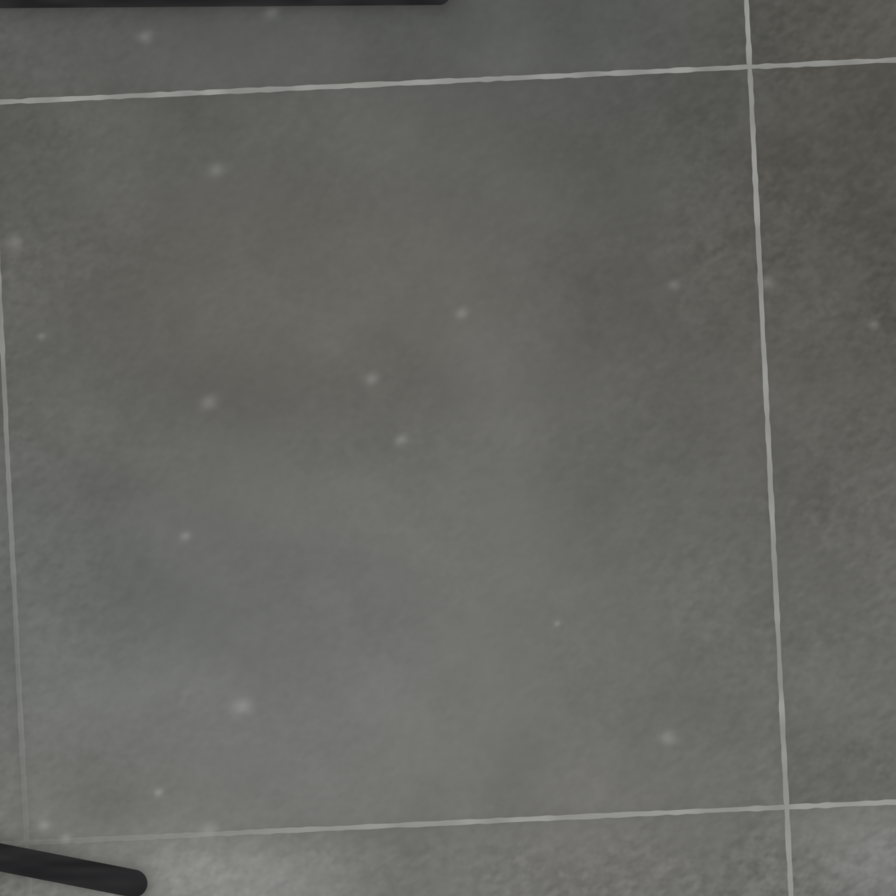
A Shadertoy shader for this texture:

```glsl
// Large grey stone floor tiles with thin pale joints, seen slightly askew.
// A skewed grid gives the joints; layered value noise gives mottling and grain,
// and soft gradients, scattered chips and two dark bars finish the floor.

#define TILE_SIZE vec2(0.850, 0.828)
#define GRID_ORIGIN vec2(0.033, 0.058)
#define GRID_SKEW vec2(0.050, -0.047)
#define JOINT_WIDTH 0.0056
#define JOINT_COLOR vec3(0.60, 0.605, 0.59)
#define STONE_COLOR vec3(0.386, 0.388, 0.374)
#define DARK_COLOR vec3(0.125, 0.125, 0.13)
#define MOTTLE 0.075
#define GRAIN 0.085
#define CHIP_GRID 13.0
#define CHIP_CHANCE 0.16

float hash(vec2 p) {
    vec3 q = fract(p.xyx * 0.1031);
    q += dot(q, q.yzx + 33.33);
    return fract((q.x + q.y) * q.z);
}

float noise(vec2 p) {
    vec2 cell = floor(p), f = fract(p);
    f = f * f * (3.0 - 2.0 * f);
    return mix(mix(hash(cell), hash(cell + vec2(1, 0)), f.x),
               mix(hash(cell + vec2(0, 1)), hash(cell + vec2(1, 1)), f.x), f.y);
}

float fbm(vec2 p) {
    float sum = 0.0, weight = 0.5;
    for (int i = 0; i < 5; i++) {
        sum += weight * noise(p);
        p = mat2(1.6, 1.2, -1.2, 1.6) * p + 17.3;
        weight *= 0.5;
    }
    return sum;
}

float capsule(vec2 p, vec2 a, vec2 b, float radius) {
    vec2 ab = b - a;
    float t = clamp(dot(p - a, ab) / dot(ab, ab), 0.0, 1.0);
    return length(p - a - ab * t) - radius;
}

// Small pale scuffs, at most one in each cell of a jittered grid.
float chips(vec2 uv) {
    vec2 p = uv * CHIP_GRID, home = floor(p);
    float sum = 0.0;
    for (int j = -1; j <= 1; j++)
    for (int i = -1; i <= 1; i++) {
        vec2 cell = home + vec2(i, j) + 40.0;
        vec2 center = cell - 40.0 + vec2(hash(cell), hash(cell + 71.0));
        vec2 d = p - center;
        d = vec2(d.x + 0.5 * d.y, d.y - 0.5 * d.x);
        float size = mix(0.05, 0.14, hash(cell + 23.0));
        float present = step(hash(cell + 9.0), CHIP_CHANCE);
        sum += present * exp(-dot(d * vec2(0.8, 1.2), d) / (size * size));
    }
    return sum;
}

// Broad lighting: dim at the top and right, paler toward the lower left.
float lighting(vec2 uv) {
    float light = mix(0.055, -0.032, smoothstep(0.0, 0.95, uv.y));
    light -= 0.024 * smoothstep(0.45, 1.0, uv.x);
    vec2 middle = (uv - vec2(0.47, 0.55)) / vec2(0.22, 0.4);
    light += 0.018 * exp(-dot(middle, middle));
    vec2 glare = (uv - vec2(0.2, 0.015)) / vec2(0.17, 0.05);
    light += 0.10 * exp(-dot(glare, glare));
    vec2 corner = (uv - vec2(0.98, 0.04)) / vec2(0.08, 0.06);
    return light + 0.07 * exp(-dot(corner, corner));
}

vec3 stone(vec2 uv, vec2 tile) {
    float mottle = fbm(uv * 9.0 + tile * 7.0) - 0.48;
    vec2 along = mat2(0.87, -0.5, 0.5, 0.87) * uv;
    float grain = 0.6 * noise(along * vec2(95.0, 150.0) + 31.0)
                + 0.4 * noise(along * vec2(210.0, 260.0)) - 0.5;
    float rough = 0.25 + 0.4 * smoothstep(0.15, 0.5, abs(uv.x - 0.42))
                + 0.5 * smoothstep(0.09, 0.03, uv.y);
    rough *= 0.6 + 0.8 * noise(uv * 14.0 + 5.0);
    float tone = lighting(uv) + MOTTLE * mottle + GRAIN * rough * grain;
    tone += 0.012 * (hash(tile + 50.0) - 0.5) + 0.085 * chips(uv);
    float warmth = (noise(uv * 3.0 + 2.0) - 0.5) * 0.016 + 0.008 * (uv.y - 0.5);
    return STONE_COLOR + tone + vec3(warmth, 0.0, -warmth);
}

void mainImage(out vec4 fragColor, in vec2 fragCoord) {
    vec2 uv = fragCoord / iResolution.xy;
    float pixel = 1.0 / min(iResolution.x, iResolution.y);

    // Tile grid and distance to the nearest joint on each axis
    vec2 grid = (uv + GRID_SKEW * uv.yx - GRID_ORIGIN) / TILE_SIZE;
    vec2 joint = abs(fract(grid + 0.5) - 0.5) * TILE_SIZE;
    vec3 color = stone(uv, floor(grid));

    // Joints: ragged edges, dirt, and wear toward the lower left
    float halfWidth = JOINT_WIDTH * (0.38 + 0.24 * noise(uv * 90.0));
    vec2 line = 1.0 - smoothstep(halfWidth - pixel, halfWidth + pixel, joint);
    float wear = mix(0.2, 0.95, smoothstep(0.0, 0.6, uv.x + 0.6 * uv.y));
    wear *= 0.72 + 0.4 * noise(uv * 38.0);
    color *= 1.0 - 0.06 * exp(-min(joint.x, joint.y) / 0.006);
    color = mix(color, JOINT_COLOR, max(line.x, line.y) * clamp(wear, 0.0, 1.0));

    // Dark rod at the lower left and dark ledge along the top, with soft shadows
    float rod = capsule(uv, vec2(-0.03, 0.049), vec2(0.149, 0.014), 0.0155);
    float ledge = capsule(uv, vec2(-0.05, 1.003), vec2(0.49, 1.007), 0.0125);
    float dark = min(rod, ledge);
    color *= 1.0 - 0.22 * exp(-max(dark, 0.0) / 0.011);
    vec3 darkTone = DARK_COLOR + 0.05 * noise(uv * vec2(30.0, 140.0));
    color = mix(color, darkTone, 1.0 - smoothstep(-pixel, pixel, dark));

    fragColor = vec4(clamp(color, 0.0, 1.0), 1.0);
}
```
